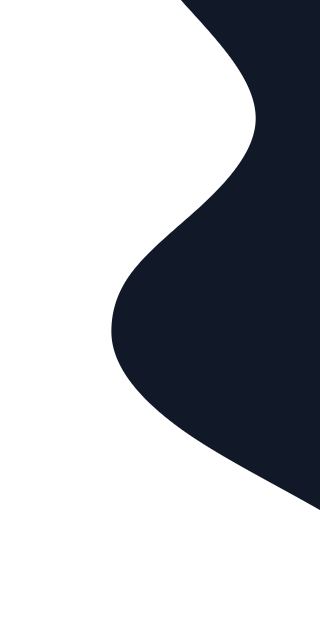
Give the GLSL for this background, as a WebGL 2 fragment shader.

```glsl
#version 300 es
precision highp float;
// Flat two-tone background: a dark wave swelling in from the right over white.

#define PAPER vec3(1.0)
#define INK vec3(0.067, 0.094, 0.153)
#define KNOTS 8

uniform vec2 u_resolution;
out vec4 fragColor;

// Wave outline knots: depth below the top, edge position, slope.
const vec3 outline[KNOTS] = vec3[KNOTS](
    vec3(0.000, 0.565, 0.90),
    vec3(0.370, 0.799, 0.00),
    vec3(0.667, 0.602, -1.13),
    vec3(0.852, 0.411, -0.75),
    vec3(1.036, 0.348, 0.00),
    vec3(1.333, 0.555, 1.35),
    vec3(1.594, 1.000, 1.75),
    vec3(2.000, 1.750, 1.90)
);

// Cubic Hermite curve between two knots.
float hermite(vec3 a, vec3 b, float depth) {
    float span = b.x - a.x;
    float t = clamp((depth - a.x) / span, 0.0, 1.0);
    float s = 1.0 - t;
    float ends = mix(a.y, b.y, t * t * (3.0 - 2.0 * t));
    return ends + span * t * s * (a.z * s - b.z * t);
}

// Horizontal position of the wave edge at a given depth.
float waveEdge(float depth) {
    float edge = outline[0].y;
    for (int i = 0; i < KNOTS - 1; i++) {
        if (depth >= outline[i].x) edge = hermite(outline[i], outline[i + 1], depth);
    }
    return edge;
}

void main() {
    // Canvas units: width 1, height 2, depth measured from the top.
    vec2 uv = gl_FragCoord.xy / u_resolution;
    vec2 p = vec2(uv.x, 2.0 * (1.0 - uv.y));

    // Antialiased fill to the right of the edge.
    float side = p.x - waveEdge(p.y);
    float pixel = max(length(vec2(dFdx(side), dFdy(side))), 1e-5);
    float coverage = clamp(side / pixel + 0.5, 0.0, 1.0);

    fragColor = vec4(mix(PAPER, INK, coverage), 1.0);
}
```
